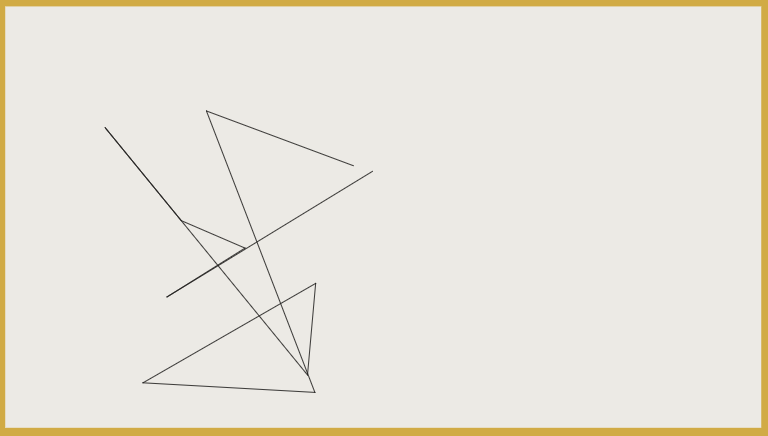
Reproduce this background procedurally as a Shadertoy shader.

```glsl
// A thin folded pencil line on warm grey paper inside a gold frame.

const vec3 PAPER = vec3(0.925, 0.918, 0.898);
const vec3 GOLD = vec3(0.82, 0.67, 0.27);
const vec3 INK = vec3(0.12, 0.115, 0.11);

const float LINE_WIDTH = 0.0024;   // in canvas heights
const float INK_OPACITY = 0.84;

// Paper corners, as fractions of the canvas
const vec2 PAPER_MIN = vec2(0.0068, 0.0188);
const vec2 PAPER_MAX = vec2(0.9912, 0.9853);

// Corners of the folded line, in drawing order
const int CORNERS = 11;
const vec2 FOLDS[CORNERS] = vec2[CORNERS](
    vec2(0.460, 0.620), vec2(0.2688, 0.7455), vec2(0.410, 0.100),
    vec2(0.1862, 0.122), vec2(0.411, 0.350), vec2(0.4004, 0.140),
    vec2(0.137, 0.707), vec2(0.236, 0.494), vec2(0.319, 0.431),
    vec2(0.2175, 0.319), vec2(0.485, 0.607)
);

float segmentDistance(vec2 p, vec2 a, vec2 b) {
    vec2 ab = b - a;
    float along = clamp(dot(p - a, ab) / dot(ab, ab), 0.0, 1.0);
    return length(p - a - ab * along);
}

// Signed distance to a box, negative inside
float boxDistance(vec2 p, vec2 low, vec2 high) {
    vec2 outside = max(low - p, p - high);
    return length(max(outside, 0.0)) + min(max(outside.x, outside.y), 0.0);
}

// Share of a pixel lying within a shape
float coverage(float signedDistance, float pixel) {
    return clamp(0.5 - signedDistance / pixel, 0.0, 1.0);
}

// Each stroke is translucent, so retraced parts turn darker
vec3 drawFoldedLine(vec3 color, vec2 p, vec2 canvas, float pixel) {
    for (int i = 0; i < CORNERS - 1; i++) {
        float d = segmentDistance(p, FOLDS[i] * canvas, FOLDS[i + 1] * canvas);
        float stroke = coverage(d - 0.5 * LINE_WIDTH, pixel);
        color = mix(color, INK, INK_OPACITY * stroke);
    }
    return color;
}

void mainImage(out vec4 fragColor, in vec2 fragCoord) {
    vec2 canvas = vec2(iResolution.x / iResolution.y, 1.0);
    vec2 p = fragCoord / iResolution.y;
    float pixel = 1.0 / iResolution.y;

    // Frame and paper
    float edge = boxDistance(p, PAPER_MIN * canvas, PAPER_MAX * canvas);
    vec3 color = mix(GOLD, PAPER, coverage(edge, pixel));

    color = drawFoldedLine(color, p, canvas, pixel);
    fragColor = vec4(color, 1.0);
}
```
